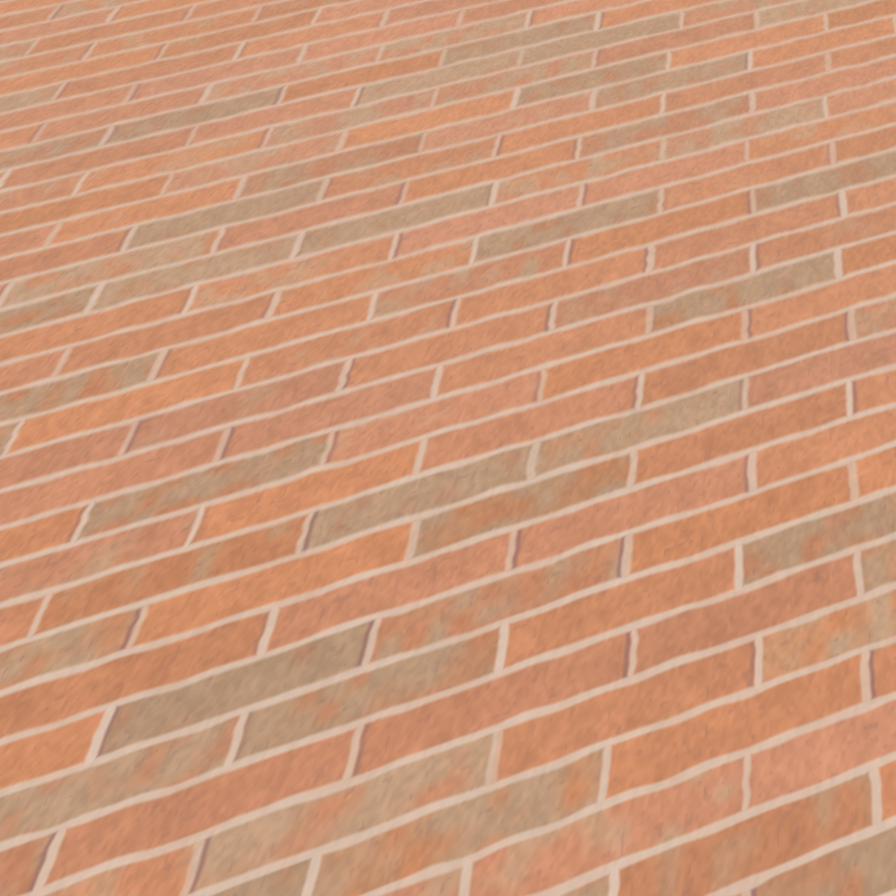
Reproduce this texture procedurally as a WebGL 1 fragment shader.

```glsl
precision highp float;
// Sunlit orange brick wall in running bond, seen obliquely in perspective.

uniform vec2 u_resolution;

// Perspective of the wall (canvas units, y pointing down)
const vec2 WALL_ORIGIN = vec2(0.3594, 0.5026);  // centre of one head joint
const vec2 BRICK_STEP  = vec2(0.2727, -0.0566); // one brick along a course
const vec2 COURSE_STEP = vec2(-0.0250, 0.0296); // one course down
const vec2 FORESHORTEN = vec2(0.0410, -0.0297); // depth gained per step

// Joints: half widths as a share of a brick (x) and of a course (y)
const vec2  JOINT_HALF   = vec2(0.017, 0.078);
const float JOINT_JITTER = 0.045;
const float EDGE_BLUR    = 0.0026;
const float SHADOW_WIDTH = 0.020;

const vec3 ORANGE = vec3(0.810, 0.548, 0.395);
const vec3 ROSE   = vec3(0.795, 0.555, 0.440);
const vec3 TAN    = vec3(0.735, 0.595, 0.480);
const vec3 MORTAR = vec3(0.865, 0.765, 0.690);
const vec3 SHADOW = vec3(0.600, 0.440, 0.420);
const vec3 HAZE   = vec3(0.830, 0.670, 0.570);

const float GRAIN_STRENGTH  = 0.13;
const float MOTTLE_STRENGTH = 0.45;
const float HAZE_STRENGTH   = 0.22;

float hash(vec2 p) {
  vec3 q = fract(p.xyx * vec3(0.1031, 0.1030, 0.0973));
  q += dot(q, q.yzx + 33.33);
  return fract((q.x + q.y) * q.z);
}

float noise(vec2 p) {
  vec2 i = floor(p), f = fract(p);
  f = f * f * (3.0 - 2.0 * f);
  return mix(mix(hash(i), hash(i + vec2(1, 0)), f.x),
             mix(hash(i + vec2(0, 1)), hash(i + vec2(1, 1)), f.x), f.y);
}

float cross2(vec2 a, vec2 b) { return a.x * b.y - a.y * b.x; }

// Canvas point to wall position: x counts bricks, y counts courses
vec2 wallAt(vec2 p) {
  vec2 a = BRICK_STEP - p * FORESHORTEN.x;
  vec2 b = COURSE_STEP - p * FORESHORTEN.y;
  vec2 d = p - WALL_ORIGIN;
  return vec2(cross2(d, b), cross2(a, d)) / cross2(a, b);
}

// Soft band: 1 within the half width, 0 outside
float band(float dist, float halfWidth, float blur) {
  return 1.0 - smoothstep(halfWidth - blur, halfWidth + blur, abs(dist));
}

void main() {
  vec2 p = gl_FragCoord.xy / u_resolution;
  p.y = 1.0 - p.y;
  vec2 wall = wallAt(p);

  // Blur of constant canvas size, expressed in wall units
  float blurSize = max(EDGE_BLUR, 0.8 / min(u_resolution.x, u_resolution.y));
  vec2 stepX = wallAt(p + vec2(blurSize, 0.0)) - wall;
  vec2 stepY = wallAt(p + vec2(0.0, blurSize)) - wall;
  vec2 blur = sqrt(stepX * stepX + stepY * stepY);

  // Slightly uneven courses, alternate ones shifted by half a brick
  vec2 wobble = vec2(noise(wall * vec2(9.0, 5.0)),
                     noise(wall * vec2(7.0, 1.0) + 40.0)) - 0.5;
  float y = wall.y + 0.09 * wobble.y + 0.5;
  float course = floor(y);
  float bedDist = 0.5 - abs(fract(y) - 0.5);
  float x = wall.x + 0.5 * mod(course, 2.0);

  // Nearest head joint, and the brick on this side of it
  vec2 joint = vec2(floor(x + 0.5), course);
  float jointShift = (hash(joint + 17.0) - 0.5) * 2.0 * JOINT_JITTER;
  float headDist = x - joint.x - jointShift + 0.010 * wobble.x;
  vec2 brick = joint - vec2(1.0 - step(0.0, headDist), 0.0);

  // Brick tone with mottling and fine grain
  float mottle = noise(wall * vec2(11.0, 2.3) + 70.0) - 0.5;
  float grain = 0.6 * noise(wall * vec2(58.0, 9.0) + wall.yx * 2.0)
              + 0.4 * noise(wall * vec2(31.0, 5.0) + 11.0) - 0.5;
  float tanShare = smoothstep(0.58, 0.95, hash(brick + 5.0) + MOTTLE_STRENGTH * mottle);
  vec3 color = mix(ORANGE, ROSE, hash(brick + 91.0));
  color = mix(color, TAN, tanShare);
  color *= 1.0 + 0.07 * (hash(brick + 33.0) - 0.5) + 0.06 * mottle;
  color *= 1.0 + GRAIN_STRENGTH * grain;
  float pit = smoothstep(0.80, 0.95, noise(wall * vec2(45.0, 7.0) + 130.0));
  color = mix(color, SHADOW, 0.22 * pit);

  // Dark brick end beside some head joints, on either side
  float side = hash(joint + 61.0) < 0.55 ? -1.0 : 1.0;
  float shade = band(headDist - side * (JOINT_HALF.x + 0.4 * SHADOW_WIDTH),
                     0.5 * SHADOW_WIDTH, blur.x);
  color = mix(color, SHADOW, shade * 0.75 * smoothstep(0.2, 0.9, hash(joint + 48.0)));

  // Mortar of varying width and strength
  float headWidth = JOINT_HALF.x * (0.75 + 0.5 * hash(joint + 8.0));
  float head = band(headDist, headWidth, blur.x) * mix(0.6, 1.0, hash(joint + 23.0));
  float bedWidth = JOINT_HALF.y * (1.0 + 0.5 * wobble.x);
  float bed = band(bedDist, bedWidth, blur.y) * (0.87 + 0.25 * wobble.y);
  color = mix(color, MORTAR * (1.0 + 0.05 * grain), max(head, bed));

  // Pale haze towards the far top
  color = mix(color, HAZE, HAZE_STRENGTH * smoothstep(0.7, 0.0, p.y));
  gl_FragColor = vec4(color, 1.0);
}
```
